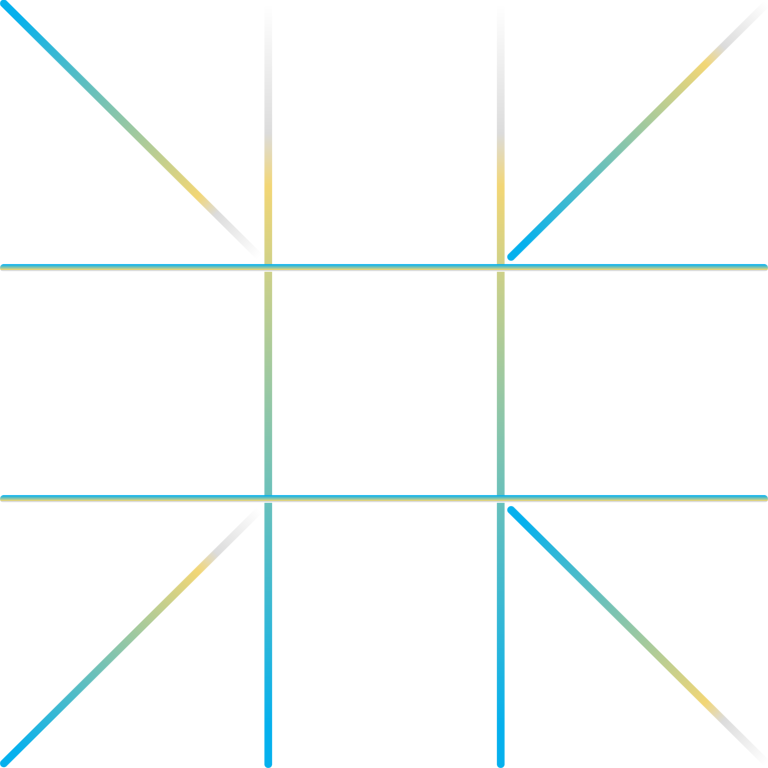
Write a three.js fragment shader that draws this background.

```glsl
// Thin rounded bars on white: two upright, two level, and one slanted in each corner.
// Each bar is a capsule distance function, tinted by one shared ramp that runs
// from blue through yellow and grey to white, along the bar or across it.

varying vec2 vUv;

const vec3 PAPER  = vec3(1.0);
const vec3 BLUE   = vec3(0.02, 0.69, 0.93);
const vec3 YELLOW = vec3(0.95, 0.84, 0.46);
const vec3 GREY   = vec3(0.86);

const float BLUE_STOP   = 0.05;
const float YELLOW_STOP = 0.76;
const float GREY_STOP   = 0.83;

const float RADIUS = 0.005;    // half the thickness of a bar
const float SOFT   = 0.001;    // half the width of the smoothed edge

const vec2 UPRIGHT_X = vec2(0.3493, 0.6520);
const vec2 LEVEL_Y   = vec2(0.3503, 0.6511);

const vec2 SLANT_ORIGIN = vec2(0.005, 0.006);
const vec2 SLANT_STEP   = vec2(0.6605, 0.6595);   // offset between corners
const vec2 SLANT_SPAN   = vec2(0.333, 0.330);

// Shared colour ramp, t from 0 to 1.
vec3 ramp(float t) {
  vec3 color = mix(BLUE, YELLOW, clamp((t - BLUE_STOP) / (YELLOW_STOP - BLUE_STOP), 0.0, 1.0));
  color = mix(color, GREY, clamp((t - YELLOW_STOP) / (GREY_STOP - YELLOW_STOP), 0.0, 1.0));
  return mix(color, PAPER, clamp((t - GREY_STOP) / (1.0 - GREY_STOP), 0.0, 1.0));
}

// Position along the segment from a to b, from 0 to 1.
float along(vec2 p, vec2 a, vec2 b) {
  vec2 ab = b - a;
  return clamp(dot(p - a, ab) / dot(ab, ab), 0.0, 1.0);
}

// Coverage of the round-ended bar from a to b.
float bar(vec2 p, vec2 a, vec2 b) {
  float d = length(p - mix(a, b, along(p, a, b))) - RADIUS;
  return 1.0 - smoothstep(-SOFT, SOFT, d);
}

// Bar tinted along its length.
vec3 paintLengthwise(vec3 base, vec2 p, vec2 a, vec2 b) {
  return mix(base, ramp(along(p, a, b)), bar(p, a, b));
}

void main() {
  vec2 p = vUv;
  vec3 color = PAPER;

  // Slanted bars: rising on one diagonal, falling on the other.
  for (int i = 0; i < 2; i++) {
    for (int j = 0; j < 2; j++) {
      vec2 start = SLANT_ORIGIN + SLANT_STEP * vec2(float(i), float(j));
      vec2 end = start + SLANT_SPAN;
      bool rising = i == j;
      vec2 a = vec2(start.x, rising ? start.y : end.y);
      vec2 b = vec2(end.x, rising ? end.y : start.y);
      color = paintLengthwise(color, p, a, b);
    }
  }

  // Upright bars, fading to white at the top.
  for (int i = 0; i < 2; i++) {
    float x = i == 0 ? UPRIGHT_X.x : UPRIGHT_X.y;
    color = paintLengthwise(color, p, vec2(x, RADIUS), vec2(x, 1.0 - RADIUS));
  }

  // Level bars on top, tinted across; their white lower rim cuts the uprights.
  for (int i = 0; i < 2; i++) {
    float y = i == 0 ? LEVEL_Y.x : LEVEL_Y.y;
    float across = clamp(0.5 - 0.5 * (p.y - y) / RADIUS, 0.0, 1.0);
    float coverage = bar(p, vec2(RADIUS, y), vec2(1.0 - RADIUS, y));
    color = mix(color, ramp(across), coverage);
  }

  gl_FragColor = vec4(color, 1.0);
}
```
